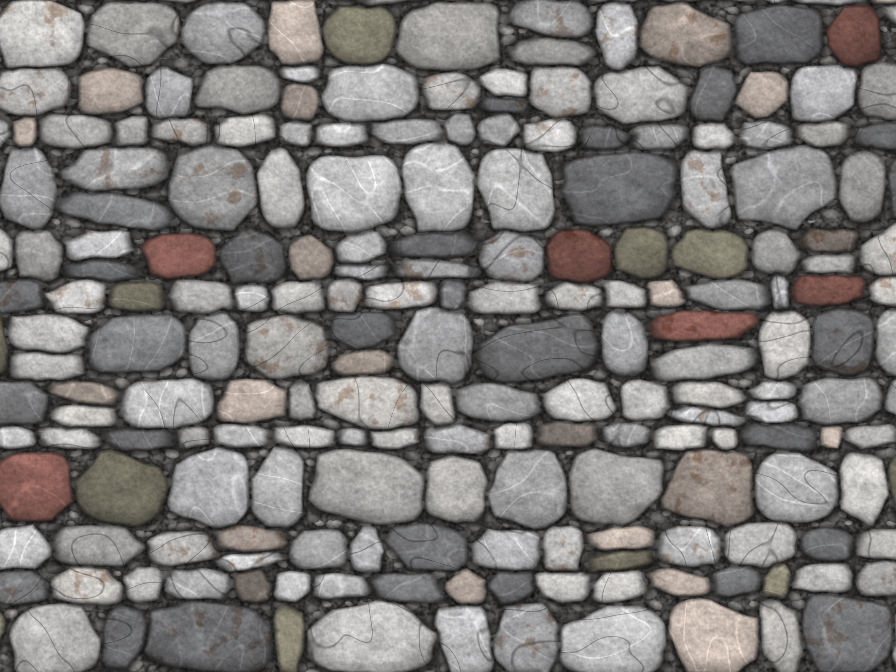
Write a Shadertoy shader that draws this texture.

```glsl
// Dry stone wall of rounded grey river stones in uneven rows, with gravel in the joints.

struct Stone {
  float dist, rim;  // distance to the outline; 0 at the centre, 1 on the outline
  vec2 local, id;
};

const float COURSE = 0.222;  // three rows: large, thin, medium
const float ROW_START[3] = float[3](0.0, 0.104, 0.146);
const float ROW_WIDTH[3] = float[3](0.122, 0.080, 0.100);

vec2 hash2(vec2 p) {
  vec3 q = fract(p.xyx * vec3(0.1031, 0.1030, 0.0973));
  q += dot(q, q.yzx + 33.33);
  return fract((q.xx + q.yz) * q.zy);
}

float slope(vec2 cell, vec2 corner, vec2 f) {
  return dot(hash2(cell + corner) * 2.0 - 1.0, f - corner);
}

float noise(vec2 p) {
  vec2 i = floor(p), f = fract(p);
  vec2 w = f * f * f * (f * (f * 6.0 - 15.0) + 10.0);
  float low = mix(slope(i, vec2(0, 0), f), slope(i, vec2(1, 0), f), w.x);
  float high = mix(slope(i, vec2(0, 1), f), slope(i, vec2(1, 1), f), w.x);
  return mix(low, high, w.y);
}

float fbm(vec2 p) {
  float sum = 0.0, amp = 1.0;
  for (int i = 0; i < 4; i++) {
    sum += amp * noise(p);
    p = mat2(1.6, 1.2, -1.2, 1.6) * p + 7.3;
    amp *= 0.55;
  }
  return sum;
}

mat2 rotation(float a) { return mat2(cos(a), sin(a), -sin(a), cos(a)); }

int rowKind(float row) { return int(mod(row + 0.5, 3.0)); }

float rowEdge(float row, float x) {
  return floor((row + 0.5) / 3.0) * COURSE + ROW_START[rowKind(row)]
    + 0.018 * (hash2(vec2(row, 5.0)).x - 0.5) + 0.016 * noise(vec2(x * 5.0, row * 7.3));
}

float joint(float cell, float row) {
  return (cell + 0.62 * (hash2(vec2(cell, row + 61.0)).x - 0.5)) * ROW_WIDTH[rowKind(row)];
}

// Superellipse with a few flattened sides
float stoneRim(vec2 u, vec2 seed) {
  float power = mix(2.3, 4.0, hash2(seed + 11.0).x);
  vec2 a = pow(abs(u) + 1e-4, vec2(power));
  float rim = pow(a.x + a.y, 1.0 / power);
  for (int i = 0; i < 3; i++) {
    vec2 h = hash2(seed + 3.1 + 5.7 * float(i));
    float angle = 6.2832 * h.x;
    rim = max(rim, dot(u, vec2(cos(angle), sin(angle))) * mix(0.92, 1.2, h.y));
  }
  return rim + 0.1 * noise(u * 1.6 + seed * 3.3);
}

Stone nearestStone(vec2 p) {
  Stone best = Stone(1.0, 2.0, vec2(0), vec2(0));
  float second = 1.0, firstRow = 3.0 * floor(p.y / COURSE) - 1.0;
  for (int k = 0; k < 15; k++) {
    float row = firstRow + float(k / 3);
    float cell = floor(p.x / ROW_WIDTH[rowKind(row)]) + float(k % 3 - 1);
    float left = joint(cell, row), right = joint(cell + 1.0, row);
    float middle = 0.5 * (left + right);
    float bottom = rowEdge(row, middle), top = rowEdge(row + 1.0, middle);
    vec2 h = hash2(vec2(cell, row + 23.0));
    bool stacked = top - bottom > 0.06 && h.x > 0.8;
    float cut = stacked ? mix(bottom, top, mix(0.35, 0.65, h.y)) : top;
    for (int s = 0; s < (stacked ? 2 : 1); s++) {
      vec2 lo = vec2(left, s == 0 ? bottom : cut);
      vec2 hi = vec2(right, s == 0 ? cut : top);
      vec2 id = vec2(cell * 2.0 + float(s), row), g = hash2(id + 41.0);
      vec2 size = max(0.5 * (hi - lo) * mix(vec2(0.94, 0.88), vec2(1.03, 1.08), g), 0.007);
      vec2 u = rotation((g.x - 0.5) * 0.28) * (p - 0.5 * (lo + hi)) / size;
      if (max(abs(u.x), abs(u.y)) > 2.0) continue;
      float rim = stoneRim(u, id);
      float dist = (rim - 1.0) * min(size.x, size.y);
      second = min(second, max(dist, best.dist));
      if (dist < best.dist) best = Stone(dist, rim, u, id);
    }
  }
  best.dist = max(best.dist, 0.0018 - 0.5 * (second - best.dist));
  return best;
}

vec3 stoneColor(vec2 p, vec2 id) {
  vec2 h = hash2(id + 71.0), g = hash2(id + 97.0), q = p + id * 0.37;
  float tone = mix(0.58, 0.79, h.x) * (h.y > 0.87 ? 0.66 : 1.0);
  vec3 tint = mix(vec3(1.015, 1.0, 0.98), vec3(0.99, 0.995, 1.01), h.y);
  if (g.x < 0.035) tint = vec3(0.72, 0.50, 0.46);      // red
  else if (g.x < 0.14) tint = vec3(0.99, 0.92, 0.87);  // beige
  else if (g.x < 0.19) tint = vec3(0.72, 0.70, 0.61);  // olive
  float mottle = fbm(q * 24.0);
  float relief = mottle - fbm((q + vec2(0.001, 0.004)) * 24.0);
  vec3 color = tone * tint * (1.0 + 0.15 * mottle + 0.25 * relief
    + 0.14 * noise(q * 120.0) + 0.12 * noise(q * 250.0));
  float stain = smoothstep(0.1, 0.45, fbm(q * 32.0 + 9.0)) * step(0.74, g.y);
  color *= mix(vec3(1), vec3(0.84, 0.77, 0.72), stain);
  // Pale veins and dark cracks
  vec2 v = rotation(6.3 * g.y) * q * vec2(9.0, 20.0);
  float vein = 1.0 - smoothstep(0.0, 0.035, abs(noise(v) + 0.04 * mottle));
  float crack = 1.0 - smoothstep(0.0, 0.022, abs(noise(v.yx + 31.0)));
  return color * (1.0 + 0.16 * vein * step(0.5, h.y) - 0.28 * crack * step(0.6, g.x));
}

vec3 gravelColor(vec2 p) {
  vec2 size = vec2(0.024, 0.015);
  float grit = 0.6 * noise(p * 85.0) + 0.8 * noise(p * 190.0);
  float tone = 0.29 * (1.0 + grit);
  for (int k = 0; k < 9; k++) {
    vec2 cell = floor(p / size) + vec2(k % 3 - 1, k / 3 - 1);
    vec2 h = hash2(cell + 13.0), g = hash2(cell + 53.0);
    vec2 u = rotation(g.x - 0.5) * (p - (cell + 0.2 + 0.6 * h) * size);
    float rim = length(u / (size * mix(0.25, 0.6, g.y)));
    float lit = mix(0.36, 0.66, h.y) * (1.0 - 0.35 * rim * rim + 0.2 * grit);
    tone = mix(lit, tone, smoothstep(0.8, 1.0, rim));
  }
  return tone * vec3(1.01, 0.99, 0.97);
}

void mainImage(out vec4 fragColor, in vec2 fragCoord) {
  float pixel = 1.0 / iResolution.y;
  vec2 p = fragCoord * pixel;
  vec2 bend = vec2(noise(p * 32.0), noise(p * 32.0 + 40.0));
  vec2 sway = vec2(noise(p * 3.0 + 5.0), noise(p * 3.0 + 19.0));
  Stone stone = nearestStone(p + 0.004 * bend + 0.016 * sway);
  // Soft light from above on each rounded face
  float edge = smoothstep(0.55, 1.0, stone.rim), height = stone.local.y;
  float shade = 1.03 + 0.07 * height + edge * (0.1 * height - 0.15);
  shade *= mix(0.62, 1.0, smoothstep(0.0, 0.005, -stone.dist));
  vec3 face = stoneColor(p, stone.id) * shade;
  // Joints are darkest beside and beneath the stones
  float below = 1.0 - smoothstep(-0.8, 0.2, height);
  vec3 gravel = gravelColor(p) * mix(0.55 - 0.15 * below, 1.0, smoothstep(0.0, 0.013, stone.dist));
  float cover = 1.0 - smoothstep(-pixel, pixel, stone.dist);
  fragColor = vec4(clamp(mix(gravel, face, cover), 0.0, 1.0), 1.0);
}
```
